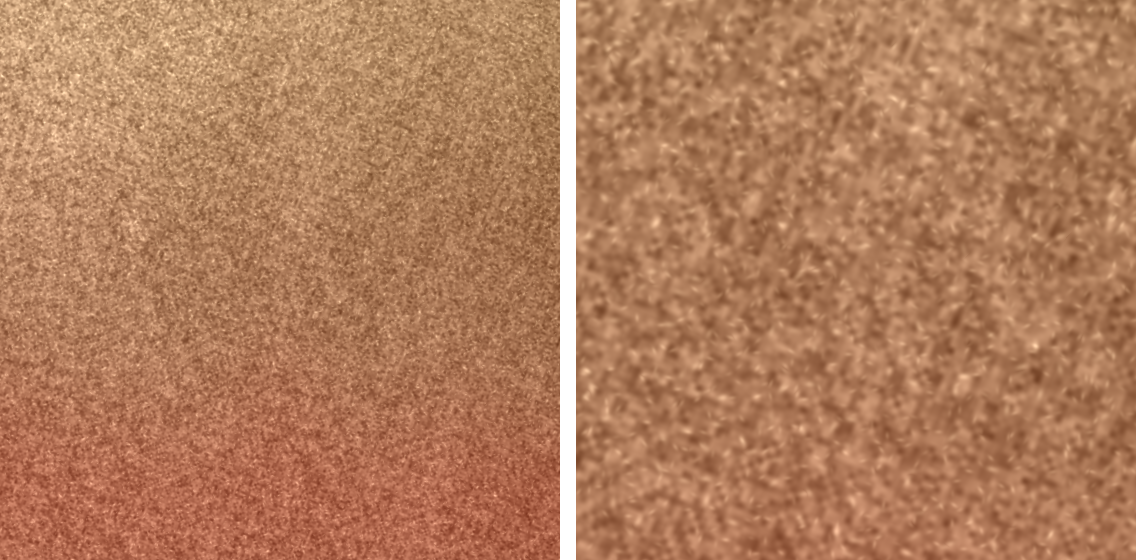
Left, the full canvas; right, a detail of the centre.
Write a WebGL 1 fragment shader that draws this texture.

```glsl
precision highp float;
// Shimmering metallic paper: a gold to copper vertical gradient with soft
// uneven lighting, covered in fine layered value noise and scattered with
// tiny pale flakes that catch the light, mostly towards the upper left.
uniform vec2 u_resolution;

float hash(vec2 p) {
  return fract(sin(dot(p, vec2(127.1, 311.7))) * 43758.5453);
}

float noise(vec2 p) {
  vec2 cell = floor(p), f = fract(p);
  f = f * f * (3.0 - 2.0 * f);
  return mix(mix(hash(cell), hash(cell + vec2(1.0, 0.0)), f.x),
             mix(hash(cell + vec2(0.0, 1.0)), hash(cell + vec2(1.0, 1.0)), f.x), f.y);
}

// Noise centred on zero, turned so that its lattice does not show
float turnedNoise(vec2 p, float angle) {
  float c = cos(angle), s = sin(angle);
  return noise(mat2(c, s, -s, c) * p + 17.0 * angle) - 0.5;
}

// Short bright flakes, at most one per cell, each with its own direction
float flakes(vec2 uv, float cells, float density) {
  vec2 p = uv * cells, home = floor(p);
  float glow = 0.0;
  for (int j = -1; j <= 1; j++) {
    for (int i = -1; i <= 1; i++) {
      vec2 cell = home + vec2(float(i), float(j));
      vec2 d = p - cell - vec2(hash(cell + 3.7), hash(cell + 9.2));
      float angle = 6.2832 * hash(cell + 21.4);
      float c = cos(angle), s = sin(angle);
      d = vec2(c * d.x + s * d.y, c * d.y - s * d.x) / vec2(0.34, 0.18);
      float present = step(hash(cell + 33.1), density);
      glow = max(glow, present * (0.35 + 0.65 * hash(cell + 5.8)) * exp(-dot(d, d)));
    }
  }
  return glow;
}

void main() {
  vec2 uv = gl_FragCoord.xy / min(u_resolution.x, u_resolution.y);

  // Gold above, copper below, with a wavering boundary
  float height = uv.y + 0.12 * turnedNoise(uv * vec2(6.0, 3.0), 0.0);
  vec3 copper = vec3(0.675, 0.385, 0.285);
  vec3 bronze = vec3(0.655, 0.458, 0.328);
  vec3 gold = vec3(0.705, 0.545, 0.390);
  vec3 color = mix(copper, bronze, smoothstep(0.05, 0.5, height));
  color = mix(color, gold, smoothstep(0.45, 1.0, height));

  // Broad lighting: bright upper left corner, dim right side, faint streaks
  float corner = exp(-3.5 * dot(uv - vec2(0.08, 1.0), uv - vec2(0.08, 1.0)));
  vec2 toShade = (uv - vec2(0.95, 0.7)) / vec2(0.45, 0.3);
  float light = 0.085 * corner - 0.055 * exp(-dot(toShade, toShade));
  light += 0.05 * turnedNoise(uv * vec2(9.0, 2.5) + 4.0, 0.1);
  light += 0.04 * turnedNoise(uv * 28.0, 0.6);

  // Fine grain, a little stronger where the paper is brightest
  float grain = 0.22 * turnedNoise(uv * 240.0, 0.4)
              + 0.15 * turnedNoise(uv * 150.0, 1.1)
              + 0.07 * turnedNoise(uv * 70.0, 2.0);
  grain *= 0.9 + 0.35 * corner;

  // Two sizes of flakes
  float sparkle = 0.14 * flakes(uv, 150.0, 0.32)
                + 0.20 * flakes(uv + 7.3, 95.0, 0.16 + 0.22 * corner);

  color += light + grain * vec3(1.0, 0.98, 0.9);
  color += sparkle * vec3(0.95, 1.0, 0.9);
  gl_FragColor = vec4(clamp(color, 0.0, 1.0), 1.0);
}
```
